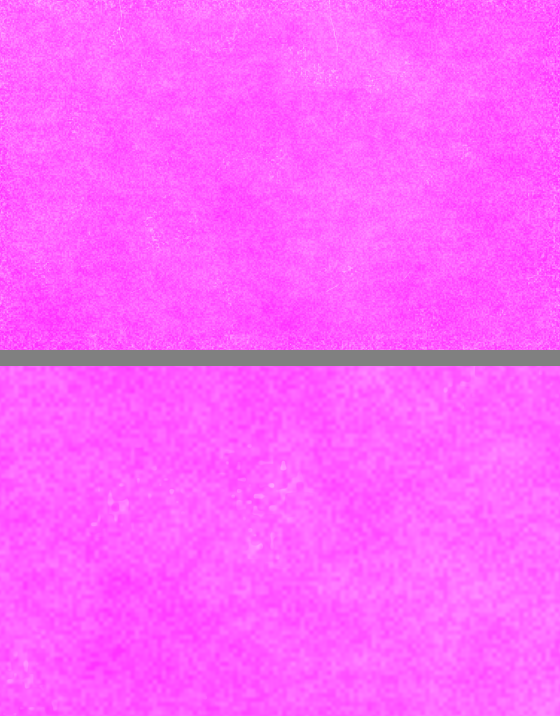
Top: the whole. Bottom: its middle third, enlarged.
This texture is drawn by a WebGL 2 fragment shader. Its source:

```glsl
#version 300 es
precision highp float;
// Worn magenta plaster: broad clouds, blotches and fine grain vary the green
// channel only, with pale flecked patches, frayed borders and hairline scratches.
// All lengths are in canvas heights.

uniform vec2 u_resolution;
out vec4 fragColor;

const float BASE_GREEN = 0.380;
const float GREEN_MIN = 0.20;
const float GREEN_MAX = 0.80;
const float CLOUD_SCALE = 3.2;
const float CLOUD_AMOUNT = 0.30;
const float BLOTCH_SCALE = 26.0;
const float BLOTCH_AMOUNT = 0.21;
const vec2 STREAK_SCALE = vec2(7.0, 75.0);
const float STREAK_AMOUNT = 0.045;
const float GRAIN_SCALE = 235.0;
const float GRAIN_AMOUNT = 0.15;
const float FLECK_AMOUNT = 0.16;
const float TOP_LIGHT = 0.045;
const float BOTTOM_SHADE = 0.015;
const float SIDE_SHADE = 0.055;
const float FRAY_WIDTH = 0.07;
const float SCRATCH_WIDTH = 0.0011;
const int SCRATCH_COUNT = 14;
const int CRACK_COUNT = 2;

// Integer hash of a lattice cell, 0 to 1
float hash(vec2 cell) {
  uvec2 q = uvec2(ivec2(cell)) * uvec2(1597u, 3571u);
  uint n = q.x ^ (q.y * 2749u + 7919u);
  n = n * 747796u + 28911u;
  n = ((n >> ((n >> 28u) + 4u)) ^ n) * 277803u;
  n = (n ^ (n >> 15u)) * 73939u;
  n ^= n >> 13u;
  return float(n & 65535u) / 65535.0;
}

// Value noise, -0.5 to 0.5
float noise(vec2 p) {
  vec2 cell = floor(p), f = fract(p);
  f = f * f * (3.0 - 2.0 * f);
  float low = mix(hash(cell), hash(cell + vec2(1, 0)), f.x);
  float high = mix(hash(cell + vec2(0, 1)), hash(cell + vec2(1, 1)), f.x);
  return mix(low, high, f.y) - 0.5;
}

// Layered noise, each octave turned to hide the lattice
float fbm(vec2 p, int octaves, float gain) {
  const mat2 TURN = mat2(0.8, 0.6, -0.6, 0.8);
  float sum = 0.0, weight = 1.0, total = 0.0;
  for (int i = 0; i < octaves; i++) {
    sum += weight * noise(p);
    total += weight;
    weight *= gain;
    p = TURN * p * 2.03 + 17.3;
  }
  return sum / total;
}

float segmentDistance(vec2 p, vec2 a, vec2 b) {
  vec2 ap = p - a, ab = b - a;
  return length(ap - ab * clamp(dot(ap, ab) / dot(ab, ab), 0.0, 1.0));
}

float hairline(float d, float pixel) {
  return 1.0 - smoothstep(0.0, SCRATCH_WIDTH + pixel * 0.6, d);
}

void main() {
  float pixel = 1.0 / u_resolution.y;
  vec2 p = gl_FragCoord.xy * pixel;
  float aspect = u_resolution.x * pixel;
  float side = abs(2.0 * p.x / aspect - 1.0);

  // Broad light: pale top, deeper sides and foot
  float green = BASE_GREEN + TOP_LIGHT * smoothstep(0.55, 1.0, p.y)
    - BOTTOM_SHADE * (1.0 - p.y) - SIDE_SHADE * side * side * side;

  // Clouds, blotches and faint level streaks
  float cloud = fbm(p * CLOUD_SCALE + 5.7, 5, 0.6);
  float blotch = fbm(p * BLOTCH_SCALE + 41.0, 4, 0.85);
  green += CLOUD_AMOUNT * cloud + BLOTCH_AMOUNT * blotch;
  green += STREAK_AMOUNT * noise(p * STREAK_SCALE + 2.0 * cloud);

  // Grain grows rougher toward the border
  float edge = min(min(p.x, aspect - p.x), min(p.y, 1.0 - p.y));
  float fray = 1.0 - smoothstep(0.0, FRAY_WIDTH, edge + 0.05 * cloud);
  float grain = noise(p * GRAIN_SCALE + 90.0);
  green += GRAIN_AMOUNT * grain * (1.0 + 0.4 * side * side + 0.5 * fray);

  // Pale flecks gather in worn patches and along the border
  float patchMask = smoothstep(0.06, 0.26, fbm(p * 9.0 + 63.0, 4, 0.75));
  float fleck = smoothstep(0.12, 0.38, noise(p * GRAIN_SCALE * 0.8 + 211.0));
  green += FLECK_AMOUNT * fleck * max(patchMask, 0.8 * fray);

  // Short broken slanted scratches
  float broken = smoothstep(-0.15, 0.2, noise(p * 95.0 + 33.0));
  for (int i = 0; i < SCRATCH_COUNT; i++) {
    float id = float(i);
    vec2 start = vec2(hash(vec2(id, 301)) * aspect, hash(vec2(id, 302)));
    float angle = mix(0.1, 1.0, hash(vec2(id, 303)));
    float span = mix(0.015, 0.055, hash(vec2(id, 304)));
    vec2 end = start + span * vec2(cos(angle), sin(angle));
    green += 0.15 * broken * hairline(segmentDistance(p, start, end), pixel);
  }

  // Long wavering cracks hanging from the top
  for (int i = 0; i < CRACK_COUNT; i++) {
    float id = float(i);
    float x = aspect * (0.21 + 0.38 * id) + 0.018 * (1.0 - p.y) / 0.15;
    x += 0.012 * noise(vec2(p.y * 22.0, id * 9.0 + 3.0));
    float fade = smoothstep(0.83, 0.88, p.y);
    green += 0.22 * fade * (0.4 + 0.6 * broken) * hairline(abs(p.x - x), pixel);
  }

  fragColor = vec4(1.0, clamp(green, GREEN_MIN, GREEN_MAX), 1.0, 1.0);
}
```
